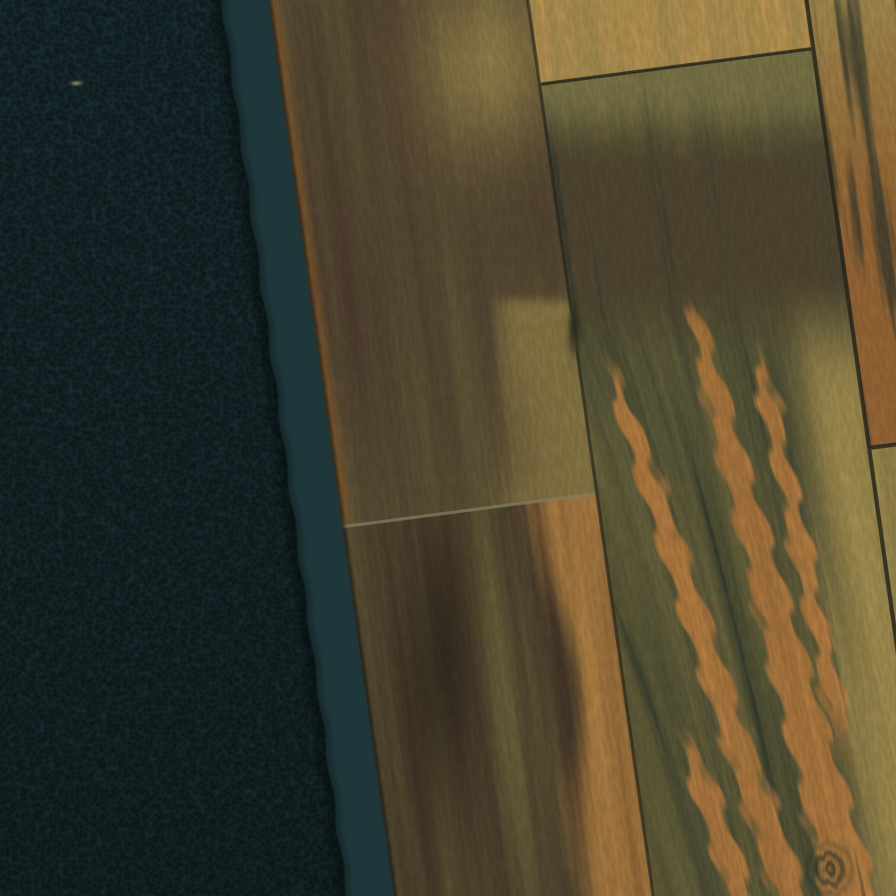
This texture is drawn by a WebGL 2 fragment shader. Its source:

```glsl
#version 300 es
precision highp float;
// A dark pile mat with a rubber edge beside worn planks in patchy light.
// A shear straightens the planks: u runs across them, p.y runs down them.
// Layered sines give the grain; cellular noise gives pile and wood pores.
uniform vec2 u_resolution;
out vec4 outColor;

const float LEAN = 0.14, CROSS_TILT = 0.131, PILE_SCALE = 190.0;
const float MAT_EDGE = 0.247, RUBBER_EDGE = 0.3, SEAM_B = 0.589, SEAM_C = 0.9;
const vec3 MAT = vec3(0.07, 0.13, 0.138);
const vec3 RUBBER = vec3(0.12, 0.215, 0.23);
const vec3 UMBER = vec3(0.295, 0.24, 0.175);
const vec3 OLIVE = vec3(0.4, 0.375, 0.225);
const vec3 STRAW = vec3(0.6, 0.525, 0.3);
const vec3 ORANGE = vec3(0.69, 0.47, 0.245);
const vec3 VEIN = vec3(0.18, 0.205, 0.165);
const vec3 GAP = vec3(0.12, 0.125, 0.095);
const vec3 GLINT = vec3(0.5, 0.49, 0.38);

vec2 hash2(vec2 c) {
  vec3 q = fract(c.xyx * vec3(0.1031, 0.103, 0.0973));
  q += dot(q, q.yzx + 33.33);
  return fract((q.xx + q.yz) * q.zy);
}

// Distance to the nearest scattered cell centre
float cellular(vec2 p) {
  vec2 cell = floor(p), f = fract(p);
  float best = 2.0;
  for (int k = 0; k < 9; k++) {
    vec2 o = vec2(k % 3 - 1, k / 3 - 1);
    best = min(best, length(o + hash2(cell + o) - f));
  }
  return best;
}

// Long wavering fibres, about -1 to 1
float grain(float u, float d, float seed) {
  float sum = 0.0, amp = 0.5, freq = 75.0;
  for (int i = 0; i < 5; i++) {
    float k = float(i) + seed;
    float bend = 1.3 * sin(d * (5.0 + 2.0 * k) + u * 31.0 + k * 2.4);
    sum += amp * sin(u * freq + bend + k * 4.1) * (0.7 + 0.3 * sin(d * 9.0 + u * 47.0 + k));
    freq *= 1.83;
    amp *= 0.72;
  }
  return sum;
}

float spot(vec2 p, float x, float y, float rx, float ry) {
  vec2 q = (p - vec2(x, y)) / vec2(rx, ry);
  return exp(-dot(q, q));
}

// Ragged tapered streak from a start point, widening on its way down
float flame(vec2 q, vec2 start, float slope, float width, float widen, float end) {
  float run = q.y - start.y;
  float ragged = 0.004 * sin(q.y * 71.0 + q.x * 90.0) + 0.003 * sin(q.y * 137.0 - q.x * 310.0);
  float off = abs(q.x - start.x - slope * run + ragged);
  float w = (width + widen * max(run, 0.0)) * smoothstep(-0.02, 0.1, run);
  return smoothstep(0.005, -0.004, off - w) * smoothstep(0.0, 0.05, run) * smoothstep(end, end - 0.12, q.y);
}

float line(float dist, float width, float aa) {
  return 1.0 - smoothstep(width, width + aa, abs(dist));
}

vec3 plankA(vec2 p, float u, float joint) {
  float g = grain(u, p.y, 1.0);
  vec3 upper = mix(UMBER, OLIVE, 0.35 + 0.25 * g - 0.3 * spot(p, 0.4, 0.24, 0.1, 0.3));
  upper = mix(upper, STRAW, 0.7 * spot(p, 0.545, 0.07, 0.075, 0.1));
  upper = mix(upper, UMBER, 0.75 * spot(p, 0.6, 0.25, 0.075, 0.085));
  float lit = smoothstep(0.325, 0.345, p.y) * smoothstep(0.535, 0.58, p.x + 0.012 * g);
  upper = mix(upper, STRAW * 0.88, lit * (0.8 - 0.4 * spot(p, 0.56, 0.5, 0.04, 0.08)));
  upper = mix(upper, ORANGE * 0.68, 0.7 * smoothstep(0.318, 0.305, u));
  vec3 lower = mix(UMBER * 0.88, OLIVE, 0.2 + 0.3 * g + 0.6 * spot(vec2(u, p.y), 0.452, 0.8, 0.02, 0.25));
  lower = mix(lower, UMBER * 0.55, 0.7 * spot(p, 0.49, 0.74, 0.04, 0.15));
  float warm = smoothstep(0.49, 0.535, u + 0.008 * g - 0.03 * spot(p, 0.62, 0.76, 0.1, 0.1));
  lower = mix(lower, mix(ORANGE, STRAW, 0.25) * (0.88 + 0.12 * g), warm);
  return joint < 0.0 ? upper : lower;
}

vec3 plankB(vec2 p, float u, float joint) {
  float d = p.y;
  float fan = u - mix(0.2, 0.08, smoothstep(0.6, 0.83, u)) * max(d - 0.35, 0.0);
  float g = grain(fan, d * 0.6, 3.0);
  if (joint < 0.0) return mix(STRAW, ORANGE, 0.25 + 0.2 * g) * (1.03 + 0.08 * g);
  vec3 wood = mix(OLIVE, VEIN, 0.35 + 0.35 * g);
  wood = mix(wood, OLIVE * 1.22, 0.75 * smoothstep(0.19, 0.09, d));
  wood = mix(wood, UMBER * (0.92 + 0.12 * g), 0.65 * smoothstep(0.11, 0.2, d) * smoothstep(0.42, 0.3, d));
  wood = mix(wood, STRAW * (0.95 + 0.08 * g), smoothstep(0.815, 0.855, u + 0.01 * g) * smoothstep(0.3, 0.45, d));
  wood = mix(wood, OLIVE * 0.88, 0.55 * smoothstep(0.64, 0.6, u) * smoothstep(0.45, 0.6, d));
  // Warm flames fanning out of the shade
  vec2 q = vec2(u, d);
  float f = flame(q, vec2(0.62, 0.39), 0.2, 0.01, 0.012, 1.2);
  f = max(f, flame(q, vec2(0.722, 0.32), 0.13, 0.009, 0.028, 1.2));
  f = max(f, flame(q, vec2(0.789, 0.37), 0.08, 0.009, 0.004, 0.88));
  f = max(f, flame(q, vec2(0.645, 0.8), 0.22, 0.012, 0.01, 1.2));
  wood = mix(wood, ORANGE * (0.96 + 0.12 * g), 0.9 * f);
  wood = mix(wood, VEIN, 0.65 * smoothstep(0.62, 1.0, g) * smoothstep(0.87, 0.8, u));
  float knot = length(p - vec2(0.925, 0.97));
  return mix(wood, VEIN, smoothstep(0.04, 0.01, knot) * (0.4 + 0.3 * sin(knot * 500.0 + 3.0 * g)));
}

vec3 plankC(vec2 p, float u, float joint) {
  float g = grain(u, p.y * 0.7, 6.0);
  vec3 upper = mix(STRAW, ORANGE * 0.8, smoothstep(-0.1, 0.28, p.y));
  upper = mix(upper, VEIN, 0.75 * smoothstep(0.0, 0.7, g));
  return joint < 0.0 ? upper : STRAW * (0.97 + 0.1 * g);
}

void main() {
  vec2 p = gl_FragCoord.xy / u_resolution;
  p.y = 1.0 - p.y;
  float aa = 1.5 / u_resolution.y, u = p.x - LEAN * p.y;
  // Signed distance below the end joint of planks A, B and C
  vec3 joint = p.y + CROSS_TILT * p.x - vec3(0.638, 0.173, 0.627);
  float inB = smoothstep(-aa, aa, u - SEAM_B), inC = smoothstep(-aa, aa, u - SEAM_C);
  vec3 col = mix(plankA(p, u, joint.x), plankB(p, u, joint.y), inB);
  col = mix(col, plankC(p, u, joint.z), inC);
  col *= 0.94 + 0.12 * cellular(vec2(u * 240.0, p.y * 60.0));
  // Joints: one catches the light, the rest are dark
  col = mix(col, GLINT, 0.75 * line(joint.x, 0.0009, aa) * (1.0 - inB));
  float dark = max(line(joint.y, 0.001, aa) * inB * (1.0 - inC), line(joint.z, 0.0015, aa) * inC);
  dark = max(dark, max(line(u - SEAM_B, 0.001, aa) * 0.8, line(u - SEAM_C, 0.0015, aa)));
  col = mix(col, GAP, 0.8 * max(dark, spot(p, 0.64, 0.367, 0.006, 0.028)));
  // Rubber edge, then pile with one crumb
  float edge = u - MAT_EDGE + 0.0015 * sin(p.y * 83.0);
  col *= mix(0.55, 1.0, smoothstep(0.0, 0.006, u - RUBBER_EDGE));
  vec3 rubber = RUBBER * mix(0.75, 1.0, smoothstep(0.0, 0.012, edge));
  col = mix(rubber, col, smoothstep(-aa, aa, u - RUBBER_EDGE));
  float pile = cellular(p * PILE_SCALE) + 0.5 * cellular(p * PILE_SCALE * 0.47);
  vec3 mat = MAT * (0.6 + 0.55 * pile) * mix(1.08, 0.92, p.y);
  mat *= mix(1.0, 0.65, smoothstep(-0.02, 0.0, edge));
  mat = mix(mat, GLINT, spot(p, 0.085, 0.093, 0.006, 0.0025));
  outColor = vec4(mix(mat, col, smoothstep(-aa, aa, edge)), 1.0);
}
```
